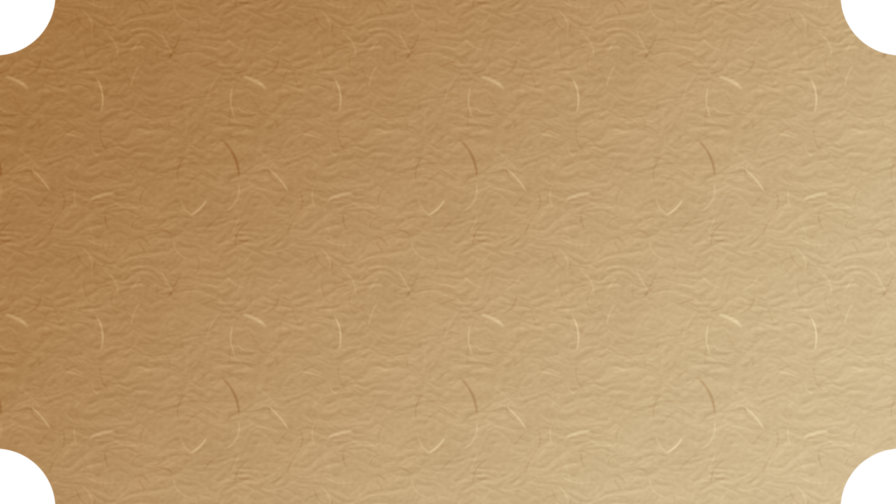
Write a WebGL 1 fragment shader that draws this texture.

```glsl
precision highp float;

// Kraft paper label: a diagonal tan gradient with four round white corner cuts.
// The paper relief and its curved fibres repeat in square tiles; the relief is
// embossed gradient noise and the fibres are bent strokes scattered on grids.

uniform vec2 u_resolution;

const float TILE_SIZE = 0.472;     // tile side, in canvas heights
const float CUT_RADIUS = 0.119;
const float CUT_OFFSET = 0.009;    // cut centres lie just outside the corners
const vec3 DARK_TAN = vec3(0.645, 0.465, 0.275);
const vec3 LIGHT_TAN = vec3(0.825, 0.735, 0.575);

vec2 hash2(vec2 p) {
  vec3 q = fract(vec3(p.xyx) * vec3(0.1031, 0.1030, 0.0973));
  q += dot(q, q.yzx + 33.33);
  return fract((q.xx + q.yz) * q.zy);
}

vec2 wrapCell(vec2 cell, vec2 period) {
  return floor(mod(cell + 0.5, period));
}

float cornerSlope(vec2 cell, vec2 offset, vec2 period, float seed) {
  float angle = 6.2832 * hash2(wrapCell(cell, period) + seed).x;
  return dot(vec2(cos(angle), sin(angle)), offset);
}

// Gradient noise that repeats every unit of p, with period cells per unit
float tiledNoise(vec2 p, vec2 period, float seed) {
  p *= period;
  vec2 i = floor(p);
  vec2 f = p - i;
  vec2 w = f * f * f * (f * (f * 6.0 - 15.0) + 10.0);
  vec2 e = vec2(1.0, 0.0);
  float a = cornerSlope(i, f, period, seed);
  float b = cornerSlope(i + e.xy, f - e.xy, period, seed);
  float c = cornerSlope(i + e.yx, f - e.yx, period, seed);
  float d = cornerSlope(i + e.xx, f - e.xx, period, seed);
  return mix(mix(a, b, w.x), mix(c, d, w.x), w.y);
}

// Height of the creased paper surface
float creaseHeight(vec2 p) {
  vec2 warp = vec2(tiledNoise(p, vec2(6.0), 11.0), tiledNoise(p, vec2(6.0), 23.0));
  vec2 q = p + 0.055 * warp;
  return 0.60 * abs(tiledNoise(q, vec2(9.0, 16.0), 37.0))
       + 0.40 * abs(tiledNoise(q, vec2(17.0, 31.0), 51.0));
}

// Bent stroke centred on the origin, tapering at both ends
float strokeMask(vec2 p, float angle, float halfLength, float bend, float width) {
  float c = cos(angle);
  float s = sin(angle);
  vec2 q = vec2(c * p.x + s * p.y, c * p.y - s * p.x);
  float along = q.x / halfLength;
  float across = abs(q.y - bend * (along * along - 0.5));
  return (1.0 - smoothstep(0.0, width, across))
       * (1.0 - smoothstep(0.55, 1.0, abs(along)));
}

// One fibre repeated in every tile
float tiledFibre(vec2 p, vec2 center, float angle, float halfLength, float bend, float width) {
  vec2 d = p - center;
  return strokeMask(d - floor(d + 0.5), angle, halfLength, bend, width);
}

// Random fibres, at most one per cell of a repeating grid
float scatteredFibres(vec2 p, float cells, float density, float width, float seed) {
  vec2 base = floor(p * cells);
  float total = 0.0;
  for (int y = -1; y <= 1; y++) {
    for (int x = -1; x <= 1; x++) {
      vec2 cell = base + vec2(float(x), float(y));
      vec2 id = wrapCell(cell, vec2(cells)) + seed;
      vec2 jitter = hash2(id);
      vec2 shape = hash2(id + 71.0);
      vec2 look = hash2(id + 133.0);
      vec2 d = p - (cell + jitter) / cells;
      float halfLength = mix(0.25, 0.75, shape.y) / cells;
      float bend = (look.y - 0.5) * halfLength;
      float strength = step(look.x, density) * mix(0.3, 1.0, look.x / density);
      total += strength * strokeMask(d, 3.1416 * shape.x, halfLength, bend, width);
    }
  }
  return total;
}

void main() {
  vec2 p = gl_FragCoord.xy / u_resolution.y;
  float aspect = u_resolution.x / u_resolution.y;
  float pixel = 1.0 / u_resolution.y;
  vec2 tile = vec2(p.x, 1.0 - p.y) / TILE_SIZE;
  float width = 0.005 + pixel / TILE_SIZE;

  // Diagonal base tone, dark at upper left
  float diagonal = (p.x + 1.0 - p.y) / (aspect + 1.0);
  vec3 color = mix(DARK_TAN, LIGHT_TAN, smoothstep(0.0, 1.0, diagonal));

  // Embossed creases, cloudy tone and fine grain
  float relief = creaseHeight(tile + vec2(0.004, 0.010)) - creaseHeight(tile);
  float cloud = tiledNoise(tile, vec2(4.0, 7.0), 67.0);
  float grain = tiledNoise(tile, vec2(48.0, 72.0), 83.0);
  float tone = 0.15 * relief + 0.018 * cloud + 0.022 * grain;

  // Main fibres of each tile, then the scattered ones
  float light = tiledFibre(tile, vec2(0.07, 0.345), 0.45, 0.065, 0.012, width * 1.5);
  light += 0.8 * tiledFibre(tile, vec2(0.42, 0.40), 1.45, 0.085, 0.022, width);
  light += 0.8 * tiledFibre(tile, vec2(0.43, 0.825), -0.25, 0.065, 0.012, width * 1.4);
  light += 0.9 * tiledFibre(tile, vec2(0.835, 0.875), -0.75, 0.055, -0.01, width);
  light += 0.7 * tiledFibre(tile, vec2(0.17, 0.755), 0.85, 0.080, 0.01, width);
  light += 0.5 * tiledFibre(tile, vec2(0.98, 0.43), 1.50, 0.080, -0.02, width);
  float dark = tiledFibre(tile, vec2(0.975, 0.665), 1.15, 0.100, 0.025, width * 1.2);
  light += 0.38 * scatteredFibres(tile, 8.0, 0.55, width, 19.0);
  dark += 0.45 * scatteredFibres(tile, 10.0, 0.60, width, 47.0);

  color += tone * vec3(1.0, 1.05, 1.0);
  color += 0.11 * min(light, 1.2) * vec3(0.85, 1.0, 0.95);
  color -= 0.085 * min(dark, 1.2) * vec3(0.75, 1.0, 1.0);

  // White corner cuts
  vec2 corner = min(p, vec2(aspect, 1.0) - p);
  float cutDistance = length(corner + CUT_OFFSET) - CUT_RADIUS;
  float paper = smoothstep(-pixel, pixel, cutDistance);
  gl_FragColor = vec4(mix(vec3(1.0), color, paper), 1.0);
}
```
